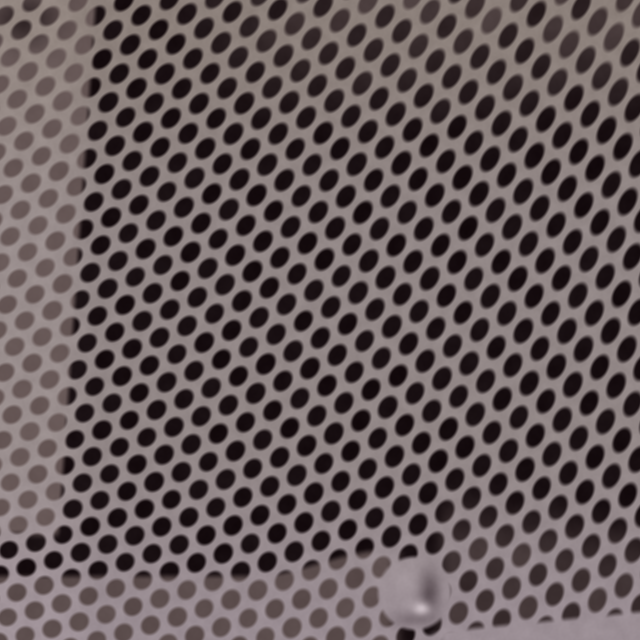
Reproduce this texture procedurally as a WebGL 2 fragment shader.

```glsl
#version 300 es
precision highp float;
// A bent sheet of perforated metal: round holes on a hexagonal lattice.
// A quadratic warp bends the lattice, so the holes turn into slanted ovals;
// soft masks add the pale backing, the plain rim and a rivet.
uniform vec2 u_resolution;
out vec4 fragColor;

const vec3 PLATE = vec3(0.575, 0.532, 0.530);
const vec3 PLATE_LOW = vec3(0.605, 0.555, 0.580);
const vec3 PIT = vec3(0.085, 0.050, 0.060);
const vec3 BACKING = vec3(0.400, 0.340, 0.335);

float hash(vec2 p) {
    return fract(sin(dot(p, vec2(127.1, 311.7))) * 4375.85);
}

// Layered sines, each turned and finer than the last; about -1 to 1
float mottle(vec2 p) {
    float sum = 0.0, amp = 0.5;
    for (int i = 0; i < 5; i++) {
        sum += amp * sin(p.x + 1.7 * sin(p.y)) * cos(p.y - 1.3 * sin(p.x));
        p = mat2(1.3, 1.1, -1.1, 1.3) * p + 2.1;
        amp *= 0.7;
    }
    return sum;
}

// Canvas offset from the centre to lattice units, one hole per integer pair
vec2 bendToLattice(vec2 q) {
    vec3 quad = vec3(q.x * q.x, q.x * q.y, q.y * q.y);
    return vec2(
        0.43 + dot(q, vec2(15.51, 15.59)) + dot(quad, vec3(-1.18, -5.31, -0.59)),
        0.287 + dot(q, vec2(12.75, -25.19)) + dot(quad, vec3(2.65, 7.08, 0.0)));
}

// Length in a basis whose axes meet at 60 degrees
float hexLength(vec2 v) {
    return sqrt(dot(v, v) + v.x * v.y);
}

// 1 below the edge, 0 above it, with a soft step
float below(float value, float edge, float soft) {
    return 1.0 - smoothstep(edge - soft, edge + soft, value);
}

float blob(vec2 p, vec2 center, vec2 size) {
    vec2 d = (p - center) / size;
    return exp(-dot(d, d));
}

// How much pale backing shows behind the holes
float backingAmount(vec2 p, float tone) {
    float left = below(p.x, 0.08 + 0.07 * p.y, 0.006) * (1.0 - below(p.y, 0.165, 0.01));
    left *= 1.0 - 0.65 * blob(p, vec2(0.04, 0.97), vec2(0.05, 0.04));
    float ledge = 0.10 + 0.04 * smoothstep(0.40, 0.60, p.x);
    float bottom = below(p.y, ledge, 0.007) * below(p.x, 0.62, 0.02);
    float corner = below(p.y, 0.20 - 0.15 * (p.x - 0.7), 0.06)
                 * smoothstep(0.67, 0.71, p.x) * (0.35 + 0.3 * tone);
    float top = smoothstep(0.76, 1.0, p.y) * smoothstep(0.2, 0.55, p.x)
              * (0.2 + 0.5 * tone);
    return max(max(left, 0.85 * bottom), max(corner, top));
}

vec3 plateColor(vec2 p, float grain) {
    vec3 color = mix(PLATE_LOW, PLATE, smoothstep(0.0, 0.35, p.y));
    color *= mix(vec3(1.0), vec3(0.96, 0.95, 0.91), smoothstep(0.6, 1.0, p.y));
    color *= 1.0 + 0.05 * below(p.x, 0.12, 0.03);
    return color + 0.022 * grain;
}

// Smooth dome with a shaded side and a small glint
vec3 addRivet(vec3 color, vec2 p, vec2 center) {
    color += 0.03 * blob(p, center + vec2(-0.015, 0.02), vec2(0.04));
    color -= 0.23 * blob(p, center + vec2(0.023, 0.0), vec2(0.016, 0.032));
    color -= 0.12 * blob(p, center + vec2(-0.005, -0.04), vec2(0.03, 0.012));
    return color + 0.28 * blob(p, center + vec2(0.012, -0.024), vec2(0.012, 0.010));
}

void main() {
    vec2 p = gl_FragCoord.xy / u_resolution;
    vec2 lattice = bendToLattice(p - 0.5);
    vec2 cell = floor(lattice + 0.5);
    float tone = hash(cell);
    float grain = mottle(p * 55.0);

    // Hole shape, slightly uneven in size and outline
    float radius = 0.345 + 0.02 * (tone - 0.5) + 0.008 * grain;
    float hole = below(hexLength(lattice - cell), radius, 0.09);

    // Plain metal around the rivet and along the lower edge
    vec2 rivet = vec2(0.648, 0.073);
    hole *= smoothstep(0.052, 0.062, length(p - rivet));
    float rim = 0.022 + 0.10 * (p.x - 0.78);
    hole *= 1.0 - below(p.y, rim, 0.006) * smoothstep(0.66, 0.70, p.x);

    // Inside of the holes: dark, or lit by the backing
    vec3 inside = mix(PIT, BACKING, backingAmount(p, tone));
    inside += 0.03 * (hash(cell + 7.3) - 0.5) + 0.012 * grain;

    vec3 plate = addRivet(plateColor(p, grain), p, rivet);
    fragColor = vec4(mix(plate, inside, hole), 1.0);
}
```
